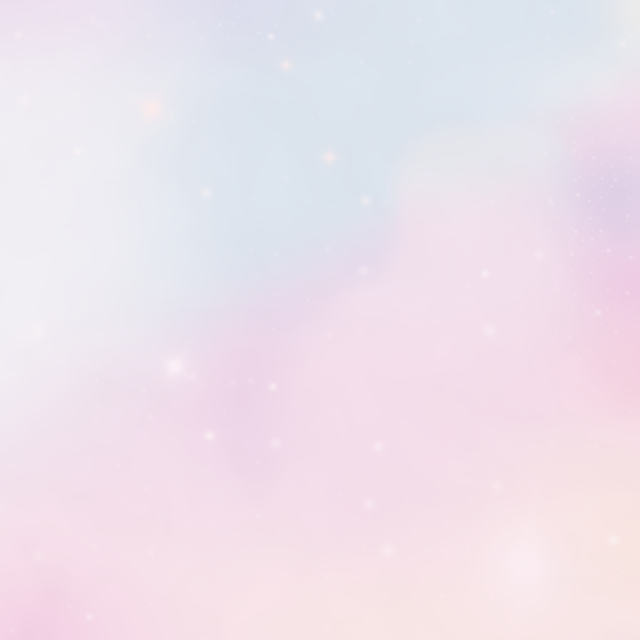
A Shadertoy shader for this background:

```glsl
float hash(vec2 p) {
    vec3 q = fract(vec3(p.xyx) * 0.1031);
    q += dot(q, q.yzx + 33.33);
    return fract((q.x + q.y) * q.z);
}

float noise(vec2 p) {
    vec2 cell = floor(p), f = fract(p);
    f = f * f * (3.0 - 2.0 * f);
    return mix(mix(hash(cell), hash(cell + vec2(1, 0)), f.x),
               mix(hash(cell + vec2(0, 1)), hash(cell + vec2(1, 1)), f.x), f.y);
}

float fbm(vec2 p) {
    float sum = 0.0, amp = 0.5;
    for (int i = 0; i < 5; i++) {
        sum += amp * noise(p);
        p = mat2(1.6, 1.2, -1.2, 1.6) * p + 7.3;
        amp *= 0.5;
    }
    return sum;
}

// Soft elliptical mask, 1 at the center
float puff(vec2 p, vec2 center, vec2 radius) {
    vec2 d = (p - center) / radius;
    return exp(-dot(d, d));
}

float smoothMin(float a, float b, float k) {
    float h = max(k - abs(a - b), 0.0) / k;
    return min(a, b) - h * h * k * 0.25;
}

// Scattered round stars, one candidate per cell
float starField(vec2 p, float cells, float density) {
    vec2 cell = floor(p * cells);
    vec2 center = 0.25 + 0.5 * vec2(hash(cell + 3.7), hash(cell + 19.1));
    float size = mix(0.05, 0.11, hash(cell + 41.3));
    float d = length(fract(p * cells) - center) / size;
    float present = step(hash(cell + 63.9), density);
    return present * exp(-d * d) * mix(0.4, 1.0, hash(cell + 87.2));
}

// Star with a halo and four thin tilted rays
float sparkle(vec2 p, vec2 center, float size, float tilt) {
    vec2 d = (p - center) / size;
    d = mat2(cos(tilt), sin(tilt), -sin(tilt), cos(tilt)) * d;
    float r2 = dot(d, d);
    float rays = exp(-abs(d.x * d.y) * 14.0 - r2 * 0.5);
    return 0.55 * exp(-r2 * 7.0) + 0.22 * exp(-r2 * 1.2) + 0.2 * rays;
}

void mainImage(out vec4 fragColor, in vec2 fragCoord) {
    vec2 uv = fragCoord / iResolution.xy;
    vec2 warp = vec2(fbm(uv * 5.0), fbm(uv * 5.0 + 31.0)) - 0.48;
    vec2 p = uv + warp * 0.06;

    // Sky: pale on the left, blue toward the right
    vec3 sky = mix(vec3(0.943, 0.935, 0.955), vec3(0.862, 0.893, 0.930),
                   smoothstep(0.06, 0.43, p.x));
    sky = mix(sky, vec3(0.925, 0.865, 0.930), 0.9 * puff(p, vec2(0.02, 1.04), vec2(0.28, 0.14)));
    sky = mix(sky, vec3(0.855, 0.855, 0.925), 0.7 * puff(p, vec2(0.36, 1.02), vec2(0.12, 0.09)));
    sky = mix(sky, vec3(0.915, 0.920, 0.940), 0.8 * puff(p, vec2(0.97, 0.85), vec2(0.16, 0.08)));
    sky = mix(sky, vec3(0.955, 0.935, 0.920), 0.8 * puff(p, vec2(1.03, 0.99), vec2(0.07, 0.08)));

    // Pink haze below a rising diagonal
    vec3 haze = mix(vec3(0.965, 0.885, 0.915), vec3(0.948, 0.865, 0.920),
                    smoothstep(0.05, 0.35, p.y));
    float horizon = 0.31 + 0.55 * p.x;
    float spread = mix(0.24, 0.08, smoothstep(0.0, 0.5, p.x));
    vec3 col = mix(haze, sky, smoothstep(-spread, spread, p.y - horizon));
    col = mix(col, vec3(0.885, 0.845, 0.920), 0.6 * puff(p, vec2(0.60, 0.60), vec2(0.11, 0.05)));
    col = mix(col, vec3(0.900, 0.850, 0.920), 0.6 * puff(p, vec2(0.45, 0.51), vec2(0.10, 0.07)));
    col = mix(col, vec3(0.920, 0.825, 0.905), 0.7 * puff(p, vec2(0.41, 0.38), vec2(0.09, 0.13)));

    // Billowing cloud: a tall head over a broad body
    float head = length(max(abs(p - vec2(0.77, 0.66)) - vec2(0.06, 0.05), 0.0)) - 0.085;
    float body = length((p - vec2(0.76, 0.34)) * vec2(0.85, 1.0)) - 0.27;
    float cloud = smoothMin(head, body, 0.10);
    vec3 cloudColor = mix(vec3(0.955, 0.865, 0.918), vec3(0.948, 0.885, 0.930),
                          smoothstep(0.38, 0.60, p.y));
    cloudColor = mix(cloudColor, vec3(0.905, 0.905, 0.930), smoothstep(0.62, 0.76, p.y));
    float softness = mix(0.07, 0.025, smoothstep(0.40, 0.65, p.y));
    col = mix(col, cloudColor, 0.9 * smoothstep(softness, -softness, cloud));

    // Violet to rose plume on the right edge
    col = mix(col, vec3(0.870, 0.815, 0.905), 0.9 * puff(p, vec2(0.98, 0.69), vec2(0.10, 0.08)));
    col = mix(col, vec3(0.925, 0.785, 0.885), 0.9 * puff(p, vec2(1.01, 0.56), vec2(0.10, 0.08)));
    col = mix(col, vec3(0.955, 0.800, 0.870), 0.8 * puff(p, vec2(1.02, 0.43), vec2(0.12, 0.09)));

    // Peach, blush and rose along the bottom
    col = mix(col, vec3(0.972, 0.900, 0.880), 0.9 * puff(p, vec2(1.02, 0.16), vec2(0.25, 0.18)));
    col = mix(col, vec3(0.970, 0.900, 0.895), 0.8 * puff(p, vec2(0.66, 0.01), vec2(0.30, 0.13)));
    col = mix(col, vec3(0.950, 0.810, 0.895), 0.9 * puff(p, vec2(0.05, 0.0), vec2(0.17, 0.11)));
    col = mix(col, vec3(0.978, 0.920, 0.935), 0.8 * puff(p, vec2(0.82, 0.12), vec2(0.07)));

    // Watercolor mottling
    col += (fbm(uv * 14.0 + warp * 3.0) - 0.48) * 0.018;

    // Sparse stars, with dust gathered near the plume and the top
    float dustMask = puff(uv, vec2(0.93, 0.64), vec2(0.09, 0.19))
                   + 0.6 * puff(uv, vec2(0.36, 0.95), vec2(0.14, 0.05));
    float stars = 0.7 * starField(uv, 11.0, 0.22) + 0.3 * starField(uv + 5.0, 24.0, 0.15);
    stars += dustMask * (0.6 * starField(uv + 2.0, 34.0, 0.55) + 0.5 * starField(uv + 9.0, 60.0, 0.5));
    col = mix(col, vec3(0.985, 0.955, 0.960), clamp(stars, 0.0, 0.85));

    // Bright sparkles
    float warm = sparkle(uv, vec2(0.237, 0.830), 0.038, 0.5);
    warm += 0.8 * sparkle(uv, vec2(0.515, 0.754), 0.020, 0.0);
    warm += 0.8 * sparkle(uv, vec2(0.447, 0.898), 0.016, 0.0);
    float cool = sparkle(uv, vec2(0.273, 0.427), 0.034, 0.6);
    cool += 0.5 * sparkle(uv, vec2(0.820, 0.120), 0.090, 0.15);
    col = mix(col, vec3(0.990, 0.925, 0.925), min(warm, 0.9));
    col = mix(col, vec3(0.990, 0.945, 0.970), min(cool, 0.9));

    fragColor = vec4(clamp(col, 0.0, 1.0), 1.0);
}
```
